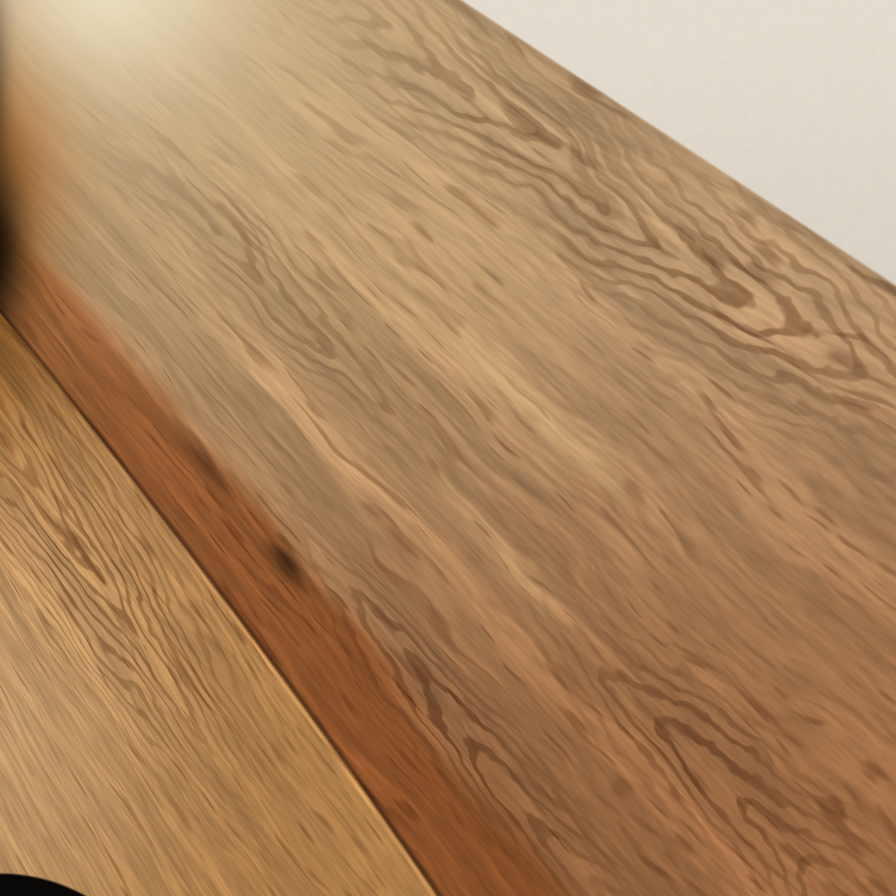
This texture is drawn by a three.js fragment shader. Its source:

```glsl
varying vec2 vUv;

float hash(vec2 p) {
  return fract(sin(dot(p, vec2(127.1, 311.7))) * 43758.5453);
}

float noise(vec2 p) {
  vec2 i = floor(p), f = fract(p);
  f = f * f * (3.0 - 2.0 * f);
  return mix(mix(hash(i), hash(i + vec2(1, 0)), f.x),
             mix(hash(i + vec2(0, 1)), hash(i + vec2(1, 1)), f.x), f.y);
}

float fbm(vec2 p) {
  float sum = 0.0, amp = 0.5;
  for (int i = 0; i < 4; i++) {
    sum += amp * noise(p);
    p = p * 2.03 + 7.3;
    amp *= 0.5;
  }
  return sum;
}

float glow(vec2 p, vec2 center, vec2 size) {
  vec2 d = (p - center) / size;
  return exp(-dot(d, d));
}

// x: slope of the ray from the vanishing point, y: distance along it
vec2 grainSpace(vec2 p) {
  vec2 d = p - vec2(-1.015, 2.005);
  return vec2(-d.y / d.x, length(d));
}

// Nested pointed rings; dir = 1 opens toward the lower right
float arch(vec2 g, vec2 tip, float dir, vec2 size) {
  vec2 q = g - grainSpace(tip);
  q.x += 0.035 * (fbm(g * vec2(22, 9)) - 0.47);
  float ring = sqrt(q.x * q.x + 0.00008) * 75.0 - dir * q.y * 10.0;
  ring += 1.6 * fbm(g * vec2(30, 14));
  float line = smoothstep(0.5, 0.95, 0.5 + 0.5 * sin(ring * 6.283));
  return line * glow(q, vec2(0.0, dir * size.y * 0.4), size);
}

void main() {
  vec2 p = vUv;
  vec2 g = grainSpace(p);
  float seam = g.x - 1.334 + 0.18 * p.x * max(0.488 - p.x, 0.0);
  float front = smoothstep(-0.0015, 0.0015, seam);

  // Broad lighting of the top board
  vec3 top = mix(vec3(0.63, 0.43, 0.275), vec3(0.72, 0.585, 0.435), smoothstep(0.05, 0.8, p.y));
  top = mix(top, vec3(0.77, 0.61, 0.42), 0.55 * glow(p, vec2(0.35, 0.72), vec2(0.26, 0.3)));

  // Staves of differing tone
  float red = smoothstep(1.185, 1.235, g.x + 0.05 * (fbm(g * vec2(18, 5)) - 0.47));
  top = mix(top, vec3(0.54, 0.305, 0.15), red * 0.85);
  top *= 1.0 - 0.07 * smoothstep(1.095, 1.103, g.x) * (1.0 - red);
  top *= 1.0 - 0.05 * smoothstep(0.93, 0.96, g.x) * smoothstep(1.07, 1.03, g.x);
  float streak = glow(g, grainSpace(vec2(0.59, 0.55)), vec2(0.015, 0.15));
  streak += 0.6 * glow(g, grainSpace(vec2(0.56, 0.38)), vec2(0.017, 0.09));
  top = mix(top, vec3(0.82, 0.67, 0.47), 0.7 * streak);

  // Front face
  vec3 face = mix(vec3(0.68, 0.49, 0.29), vec3(0.77, 0.61, 0.42), glow(p, vec2(0.0, 0.2), vec2(0.2, 0.3)));
  face = mix(face, vec3(0.46, 0.28, 0.1), 0.7 * glow(p, vec2(0.0, 0.66), vec2(0.1, 0.13)));
  vec3 color = mix(top, face, front);

  // Wavering bands, fibres and short dark pores
  float warp = fbm(g * vec2(12, 4) + front * 9.0);
  float band = fbm(vec2(g.x * 48.0 + warp * 5.0, g.y * 3.5));
  float fibre = noise(vec2(g.x * 290.0 + warp * 9.0, g.y * 17.0));
  float fine = noise(vec2(g.x * 480.0, g.y * 45.0));
  float pore = smoothstep(0.62, 0.92, noise(vec2(g.x * 210.0 + warp * 12.0, g.y * 22.0)));
  float detail = 1.0 - 0.65 * glow(p, vec2(0.08, 1.0), vec2(0.25, 0.2));
  color *= 1.0 + detail * (0.34 * (band - 0.47) + 0.13 * (fibre - 0.5) + 0.09 * (fine - 0.5));
  color *= 1.0 - detail * vec3(0.17, 0.21, 0.24) * pore * smoothstep(0.3, 0.6, band + 0.05);

  // Pointed growth rings
  float rings = arch(g, vec2(0.9, 0.615), -1.0, vec2(0.06, 0.28));
  rings += arch(g, vec2(0.6, 0.835), -1.0, vec2(0.05, 0.2));
  rings += 0.7 * arch(g, vec2(0.36, 0.62), -1.0, vec2(0.045, 0.22));
  rings += 1.2 * arch(g, vec2(0.45, 0.26), 1.0, vec2(0.04, 0.22));
  rings += arch(g, vec2(0.74, 0.2), 1.0, vec2(0.05, 0.2));
  rings *= 1.0 - front;
  rings += front * arch(g, vec2(0.165, 0.27), -1.0, vec2(0.13, 0.24));
  color *= 1.0 - vec3(0.27, 0.33, 0.38) * min(rings, 1.0) * (0.55 + 0.6 * fibre);

  // Knots in the dark stave
  float knot = glow(g, grainSpace(vec2(0.32, 0.37)), vec2(0.013, 0.025));
  knot += 0.7 * glow(g, grainSpace(vec2(0.23, 0.48)), vec2(0.009, 0.04));
  color *= 1.0 - 0.5 * knot * (0.5 + band);

  // Window sheen, amber falloff and deep shade at the left
  float onTop = 1.0 - front;
  color = mix(color, vec3(0.82, 0.73, 0.57), 0.5 * onTop * glow(p, vec2(0.22, 0.95), vec2(0.34, 0.25)));
  color = mix(color, vec3(0.66, 0.39, 0.14), 0.75 * onTop * glow(p, vec2(0.0, 0.82), vec2(0.07, 0.15)));
  color = mix(color, vec3(0.95, 0.91, 0.79), 0.85 * onTop * glow(p, vec2(0.12, 1.03), vec2(0.15, 0.13)));
  color *= 1.0 - 0.85 * onTop * glow(p, vec2(-0.01, 0.72), vec2(0.035, 0.1));
  color *= 1.0 - 0.45 * glow(p, vec2(-0.01, 0.9), vec2(0.018, 0.12));

  // Seam shadow and the lit lip beside it
  color *= 1.0 - 0.4 * exp(-pow((seam + 0.003) / 0.004, 2.0));
  color += vec3(0.16, 0.12, 0.07) * exp(-pow((seam - 0.004) / 0.003, 2.0)) * smoothstep(0.55, 0.2, p.y);

  // Pale wall beyond the board
  float wall = smoothstep(0.6585, 0.6555, g.x);
  vec3 plaster = mix(vec3(0.85, 0.82, 0.77), vec3(0.89, 0.86, 0.81), smoothstep(0.65, 1.0, p.y));
  plaster += 0.012 * (noise(p * 160.0) - 0.5);
  color *= 1.0 - 0.12 * exp(-abs(g.x - 0.66) / 0.006);
  color = mix(color, plaster, wall);

  // Black rounded object in the lower corner
  float disc = length(p - vec2(0.0, -0.17)) - 0.195;
  color = mix(color, vec3(0.035, 0.03, 0.025), smoothstep(0.002, -0.002, disc));

  gl_FragColor = vec4(color, 1.0);
}
```
